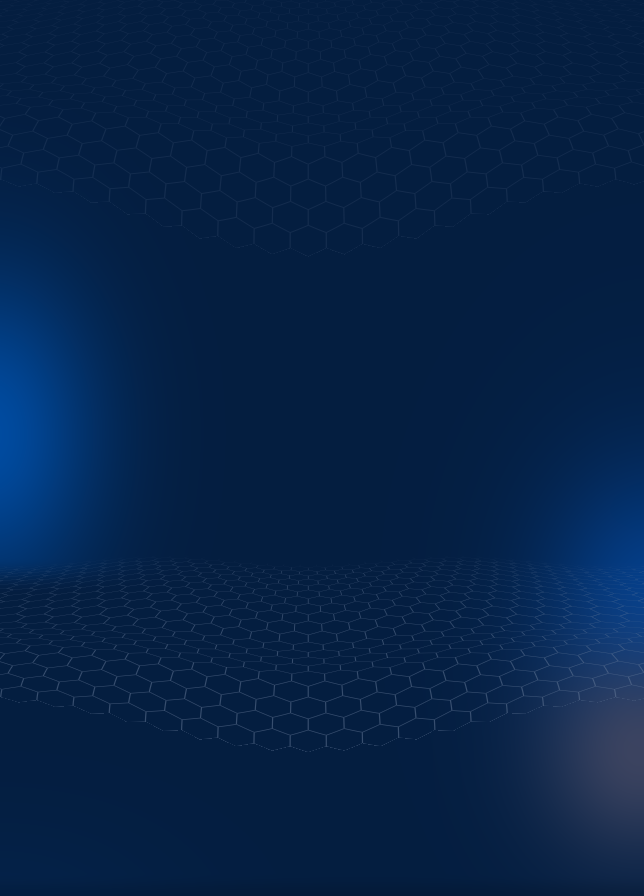
This background is drawn by a WebGL 1 fragment shader. Its source:

```glsl
precision highp float;
// Navy backdrop with soft blue and grey glows and two wavy hexagon meshes.
// Each mesh bends the plane into hexagon lattice coordinates between two
// cosine edges; a numeric Jacobian foreshortens its lines with the surface.
// Lengths are in canvas heights, with the origin at the lower left.

uniform vec2 u_resolution;

const vec3 NAVY = vec3(0.016, 0.116, 0.250);
const vec3 AZURE = vec3(0.000, 0.295, 0.630);
const vec3 COBALT = vec3(0.010, 0.265, 0.590);
const vec3 WARM_GREY = vec3(0.275, 0.285, 0.385);
const vec3 LINE_COLOR = vec3(0.400, 0.480, 0.600);

const float TAU = 6.2831853;
const float ROW_STEP = 0.8660254;    // row spacing of unit-wide hexagons
const float MESH_CENTER = 0.344;
const float MESH_HEIGHT = 0.2122;
const float NEAR_WAVE = 0.0287;      // sag of the near edge
const float NEAR_LENGTH = 0.729;
const float FAR_WAVE = 0.0052;       // ripple of the far edge
const float FAR_LENGTH = 0.3385;
const float CELL_NEAR = 0.0404;      // hexagon width at the near edge
const float CELL_FAR = 0.0185;       // hexagon width at the far edge
const float LINE_HALF = 0.0165;      // half line width, in hexagon widths

const float LOWER_BASE = 0.1602;
const float LOWER_STRETCH = 1.0;
const float LOWER_ALPHA = 0.52;
const float UPPER_BASE = 0.7135;
const float UPPER_STRETCH = 1.4;
const float UPPER_ALPHA = 0.16;

// Elliptical falloff: 1 at the center, fading smoothly outward.
float glow(vec2 p, vec2 center, vec2 radius) {
  vec2 d = (p - center) / radius;
  return exp(-dot(d, d));
}

// Depth through the mesh: 0 at the near edge, 1 at the far edge.
float meshDepth(vec2 p, float base, float stretch) {
  float x = (p.x - MESH_CENTER) * TAU;
  float nearEdge = NEAR_WAVE * (1.0 - cos(x / NEAR_LENGTH));
  float farEdge = MESH_HEIGHT - FAR_WAVE * cos(x / FAR_LENGTH);
  float y = (p.y - base) / stretch;
  return clamp((y - nearEdge) / (farEdge - nearEdge), -0.1, 1.2);
}

// Lattice coordinates: rows bunch up at the mid fold and in the distance.
vec2 meshCoords(vec2 p, float base, float stretch) {
  float t = meshDepth(p, base, stretch);
  float t4 = t * t * t * t;
  float rows = 11.0 * t + 5.0 * t4 + 2.0 * t4 * t4 * t * t
             + 2.2 * smoothstep(0.38, 0.62, t);
  float cell = mix(CELL_NEAR, CELL_FAR, t * t);
  return vec2((p.x - MESH_CENTER) / cell, rows * ROW_STEP - 0.577);
}

// Share of a pixel covered by the cell sides with the given lattice normal.
float sideCoverage(vec2 local, vec2 normal, vec2 du, vec2 dv, float pixel) {
  float slope = length(vec2(dot(du, normal), dot(dv, normal)));
  float d = (0.5 - abs(dot(local, normal))) / slope;
  float halfWidth = LINE_HALF / slope;
  return clamp((halfWidth - d) / pixel + 0.5, 0.0, 1.0)
       - clamp((-halfWidth - d) / pixel + 0.5, 0.0, 1.0);
}

// Line coverage of one hexagon mesh.
float hexMesh(vec2 p, float base, float stretch, float pixel) {
  const float STEP = 0.0005;
  vec2 q = meshCoords(p, base, stretch);
  vec2 du = (meshCoords(p + vec2(STEP, 0.0), base, stretch) - q) / STEP;
  vec2 dv = (meshCoords(p + vec2(0.0, STEP), base, stretch) - q) / STEP;

  // Nearest cell center of two interleaved rectangular grids
  vec2 period = vec2(1.0, 2.0 * ROW_STEP);
  vec2 a = mod(q, period) - 0.5 * period;
  vec2 b = mod(q + 0.5 * period, period) - 0.5 * period;
  vec2 local = dot(a, a) < dot(b, b) ? a : b;

  float line = sideCoverage(local, vec2(1.0, 0.0), du, dv, pixel);
  line = max(line, sideCoverage(local, vec2(0.5, ROW_STEP), du, dv, pixel));
  line = max(line, sideCoverage(local, vec2(0.5, -ROW_STEP), du, dv, pixel));

  float insideNear = step(-0.1, q.y - local.y);
  float insideFar = 1.0 - smoothstep(0.97, 1.02, meshDepth(p, base, stretch));
  return line * insideNear * insideFar;
}

void main() {
  vec2 p = gl_FragCoord.xy / u_resolution.y;
  float pixel = 1.0 / u_resolution.y;
  float right = u_resolution.x / u_resolution.y;
  vec3 color = NAVY;

  // Left glow, cut off at the horizon of the lower mesh
  float leftGlow = glow(p, vec2(-0.013, 0.515), vec2(0.12, 0.175));
  color = mix(color, AZURE, leftGlow * smoothstep(0.335, 0.378, p.y));
  color = mix(color, AZURE, 0.10 * glow(p, vec2(0.0, -0.03), vec2(0.20, 0.12)));

  // Right glow: wide halo, bright core, then the warm grey light below
  vec2 core = vec2(right + 0.015, 0.330);
  color = mix(color, COBALT, 0.16 * glow(p, core, vec2(0.18, 0.26)));
  color = mix(color, COBALT, 0.86 * glow(p, core, vec2(0.115, 0.135)));
  vec2 lamp = vec2(right - 0.005, 0.160);
  color = mix(color, WARM_GREY, 0.84 * glow(p, lamp, vec2(0.105, 0.112)));

  // Meshes
  float lower = hexMesh(p, LOWER_BASE, LOWER_STRETCH, pixel);
  float upper = hexMesh(p, UPPER_BASE, UPPER_STRETCH, pixel);
  color = mix(color, LINE_COLOR, LOWER_ALPHA * lower);
  color = mix(color, LINE_COLOR, UPPER_ALPHA * upper);

  // Slight shade along the bottom rim
  color *= mix(0.88, 1.0, smoothstep(0.0, 0.025, p.y));
  gl_FragColor = vec4(color, 1.0);
}
```
